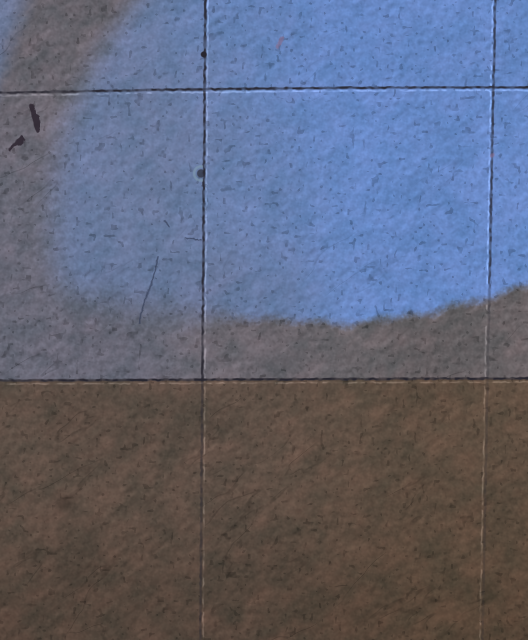
This texture is drawn by a Shadertoy shader. Its source:

```glsl
// Weathered stone floor tiles with grout lines, half lit by a soft blue reflection.
#define GRAIN 0.20
#define RELIEF 0.14
#define MOTTLE 0.11
#define GROUT_WIDTH 0.0018
#define EDGE_WOBBLE 0.020
#define WARM_STONE vec3(0.355, 0.302, 0.268)
#define DARK_STONE vec3(0.322, 0.268, 0.232)
#define GREY_STONE vec3(0.405, 0.390, 0.418)
#define DULL_BLUE vec3(0.410, 0.472, 0.605)
#define SKY_BLUE vec3(0.402, 0.532, 0.768)
#define GROUT_DARK vec3(0.155, 0.150, 0.185)

float hash(vec2 cell) {
    vec3 q = fract(vec3(cell.xyx) * 0.1031);
    q += dot(q, q.yzx + 33.33);
    return fract((q.x + q.y) * q.z);
}

float noise(vec2 p) {
    vec2 i = floor(p), f = fract(p);
    f = f * f * (3.0 - 2.0 * f);
    return mix(mix(hash(i), hash(i + vec2(1, 0)), f.x),
               mix(hash(i + vec2(0, 1)), hash(i + vec2(1, 1)), f.x), f.y);
}

float fbm(vec2 p) {
    float sum = 0.0, amp = 0.5;
    for (int i = 0; i < 5; i++) {
        sum += amp * noise(p);
        p = mat2(1.6, 1.2, -1.2, 1.6) * p + 7.3;
        amp *= 0.5;
    }
    return sum;
}

float segment(vec2 p, vec2 a, vec2 b) {
    vec2 ab = b - a;
    return length(p - a - ab * clamp(dot(p - a, ab) / dot(ab, ab), 0.0, 1.0));
}

// Coverage of a shape whose distance is d, with half width w
float ink(float d, float w) {
    float aa = max(0.0014, 0.8 / iResolution.y);
    return 1.0 - smoothstep(w - aa, w + aa, abs(d));
}

// Dark groove with a broken pale lip beside it
vec3 groove(vec3 col, float d, float lip, float strength, float crumble) {
    col = mix(col, col * 1.15 + 0.09, (0.1 + 0.9 * crumble) * ink(d - lip, GROUT_WIDTH * 0.7));
    return mix(col, GROUT_DARK, strength * (0.5 + 0.5 * crumble) * ink(d, GROUT_WIDTH));
}

void mainImage(out vec4 fragColor, in vec2 fragCoord) {
    vec2 p = fragCoord / iResolution.y;
    p.x *= 0.8242 * iResolution.y / iResolution.x;
    vec2 slant = vec2(p.x * 0.8 + p.y * 0.6, p.y * 0.8 - p.x * 0.6);
    float broad = fbm(p * 9.0) - 0.48;
    float mid = fbm(slant * vec2(32.0, 42.0) + 11.0) - 0.48;
    float fine = 0.5 * (noise(slant * 190.0 + 40.0) + noise(slant.yx * 330.0)) - 0.5;
    float crumble = smoothstep(0.1, 0.8, noise(p * 150.0 + 9.0));

    // Grout positions, slightly tilted and ragged
    float ragged = (noise(p * 170.0) - 0.5) * 0.0016;
    float lowRow = p.y - (0.4055 + 0.004 * p.x) + ragged;
    float highRow = p.y - (0.855 + 0.022 * p.x - 0.014 * p.x * p.x) + ragged;
    float leftCol = p.x - (0.3125 + 0.008 * p.y) + ragged;
    float rightCol = p.x - (0.753 + 0.020 * p.y) + ragged;
    float upper = smoothstep(-0.003, 0.003, lowRow);

    // Stone below and above the lower joint
    vec3 stone = mix(DARK_STONE, WARM_STONE, smoothstep(0.0, 0.33, p.y));
    stone += vec3(0.008, 0.0, -0.015) * smoothstep(0.3, 0.75, p.x);
    vec3 grey = GREY_STONE + vec3(-0.005, 0.012, 0.035)
        * (1.0 - smoothstep(0.2, 0.36, p.x)) * (1.0 - smoothstep(0.6, 0.95, p.y));
    grey -= vec3(0.008, 0.015, 0.035) * smoothstep(0.3, 0.7, p.x);
    vec3 col = mix(stone, grey, upper);

    // Blue reflection with a curved left side and a bowed lower edge
    float wobble = EDGE_WOBBLE * (0.5 * broad + mid) + 0.006 * fine;
    float side = p.x - (0.085 + 1.06 * (p.y - 0.65) * (p.y - 0.65));
    float bow = p.x - 0.52;
    float base = p.y - (0.498 + mix(0.25, 0.65, smoothstep(-0.1, 0.2, bow)) * bow * bow);
    float blur = mix(0.045, 0.012, smoothstep(0.25, 0.40, p.x));
    float lit = smoothstep(-0.040, 0.040, side + wobble) * smoothstep(-blur, blur, base + wobble);
    float bright = smoothstep(0.23, 0.62, p.x + 0.25 * (p.y - 0.7) + 0.12 * broad);
    col = mix(col, mix(DULL_BLUE, SKY_BLUE, bright), lit);
    float corner = 1.0 - smoothstep(0.015, 0.065, p.x + 0.35 * (1.0 - p.y) + wobble);
    col = mix(col, DULL_BLUE, 0.85 * corner);

    // Mottling, slanted relief, grain, dark specks and a stain
    float matte = 1.0 - 0.5 * lit;
    vec2 weave = slant * vec2(95.0, 125.0);
    float relief = noise(weave) - noise(weave + vec2(0.1, 0.5));
    float tone = matte * MOTTLE * (broad + 2.4 * mid) + (0.5 + 0.5 * matte) * (RELIEF * relief + GRAIN * fine);
    float specks = smoothstep(0.76, 0.95, noise(p * 165.0 + 3.0 + 2.0 * mid));
    col *= 1.0 + tone - 0.17 * specks;
    col.r += 0.05 * mid;
    float vein = abs(fbm(slant * vec2(4.0, 13.0) + 5.0) - 0.48);
    float broken = smoothstep(0.50, 0.75, noise(p * 17.0 + 2.0));
    col *= 1.0 - 0.12 * matte * broken * (1.0 - smoothstep(0.0, 0.016, vein));
    col *= 1.0 - 0.18 * (1.0 - smoothstep(0.006, 0.025, length(p - vec2(0.099, 0.215)) + 0.02 * mid));

    // Grout joints; columns fade out across the lower tiles
    col = groove(col, leftCol, 0.0042, mix(0.50, 0.90, upper), crumble);
    col = groove(col, rightCol, -0.0040, mix(0.26, 0.75, smoothstep(0.48, 0.58, p.y)), crumble);
    col = groove(col, highRow, -0.0048, 0.95, crumble);
    col = groove(col, lowRow, -0.0055, 1.0, crumble);

    // Chips, hole with a pale rim, scratches and rusty flecks
    vec2 q = p + 0.014 * vec2(mid, fine * 0.3);
    float chip = max(ink(segment(q, vec2(0.051, 0.834), vec2(0.062, 0.796)) + 0.02 * mid, 0.006),
                     ink(segment(q, vec2(0.018, 0.766), vec2(0.034, 0.784)) + 0.01 * mid, 0.004));
    col = mix(col, vec3(0.17, 0.14, 0.18), 0.85 * chip);
    float hole = length(p - vec2(0.314, 0.729));
    col = mix(col, vec3(0.50, 0.60, 0.68), 0.65 * ink(hole - 0.011, 0.002) * step(p.x, 0.317));
    col = mix(col, GROUT_DARK, 0.65 * ink(hole, 0.0065));
    col = mix(col, GROUT_DARK, ink(length(p - vec2(0.318, 0.915)), 0.0045));
    float scratch = min(segment(q, vec2(0.245, 0.599), vec2(0.232, 0.544)),
                        segment(q, vec2(0.232, 0.544), vec2(0.215, 0.495)));
    scratch = min(scratch, segment(q, vec2(0.293, 0.628), vec2(0.316, 0.624)));
    scratch = min(scratch, segment(q, vec2(0.257, 0.655), vec2(0.261, 0.646)));
    col = mix(col, vec3(0.20, 0.23, 0.32), 0.65 * ink(scratch, 0.0012));
    float rust = min(segment(q, vec2(0.433, 0.927), vec2(0.441, 0.940)), length(q - vec2(0.772, 0.757)));
    col = mix(col, vec3(0.54, 0.42, 0.54), 0.55 * ink(rust, 0.003));

    fragColor = vec4(clamp(col, 0.0, 1.0), 1.0);
}
```
